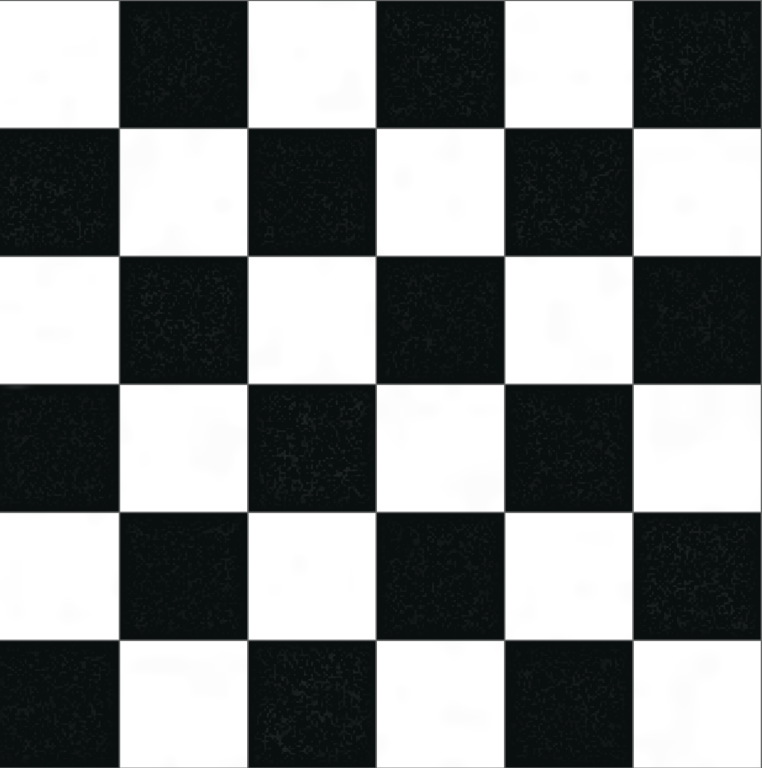
Reproduce this pattern procedurally as a Shadertoy shader.

```glsl
// Six by six checkerboard of black and white tiles with thin grey joints.
// Signed triangle waves give the distance to each joint; their product picks
// the tile colour. Value noise adds fine grain to black and faint stains to white.

float hash(vec2 cell) {
    uvec2 q = uvec2(ivec2(cell)) * uvec2(1597u, 3812u);
    uint n = (q.x ^ q.y ^ 7919u) * 26699u;
    n = (n ^ (n >> 15)) * 48271u;
    n = (n ^ (n >> 13)) * 69621u;
    return float((n ^ (n >> 16)) & 65535u) / 65535.0;
}

float valueNoise(vec2 p) {
    vec2 i = floor(p), f = fract(p);
    f = f * f * (3.0 - 2.0 * f);
    return mix(mix(hash(i), hash(i + vec2(1, 0)), f.x),
               mix(hash(i + vec2(0, 1)), hash(i + vec2(1, 1)), f.x), f.y);
}

// Distance to the nearest whole number, positive in even cells.
vec2 signedJointDistance(vec2 p) {
    return 0.5 - abs(mod(p, 2.0) - 0.5) * step(mod(p, 2.0), vec2(1.0))
               - abs(mod(p, 2.0) - 1.5) * step(vec2(1.0), mod(p, 2.0))
               - (1.0 - 2.0 * abs(fract(p) - 0.5)) * step(vec2(1.0), mod(p, 2.0));
}

void mainImage(out vec4 fragColor, in vec2 fragCoord) {
    vec2 uv = fragCoord / iResolution.xy;

    // Tile units, rows counted from the top; the left column is cut short.
    vec2 p = vec2(6.0 + (uv.x - 0.9993) / 0.1685, (1.0 - uv.y) * 6.0 - 0.003);
    float pixel = 6.0 / iResolution.y;

    vec2 joint = signedJointDistance(p);
    float edge = min(abs(joint.x), abs(joint.y));
    vec2 side = clamp(joint / max(0.010, 0.75 * pixel), -1.0, 1.0);
    float white = 0.5 + 0.5 * side.x * side.y;

    // Black tiles: fine pale grain, quieter towards the edges.
    float grain = smoothstep(0.45, 0.95, valueNoise(p * 52.0 + 40.0));
    float cloud = valueNoise(p * 7.0 + 90.0);
    float strength = mix(0.7, 1.1, hash(floor(p) + 20.0)) * (0.6 + 0.8 * cloud);
    vec3 black = vec3(0.037, 0.055, 0.055)
               + 0.055 * grain * strength * smoothstep(0.0, 0.16, edge);

    // A small rubbed spot on the upper edge of one left-hand tile.
    vec2 rub = (p - vec2(0.2, 3.02)) / vec2(0.09, 0.018);
    black += 0.09 * exp(-dot(rub, rub));

    // White tiles: barely visible stains.
    float stain = smoothstep(0.6, 0.95, valueNoise(p * 5.0 + 150.0));
    vec3 paper = vec3(1.0) - 0.012 * stain;

    vec3 color = mix(black, paper, white);

    // Thin joint line.
    float line = 1.0 - smoothstep(0.0, max(0.010, pixel), edge);
    color = mix(color, vec3(0.34, 0.345, 0.34), 0.65 * line);

    fragColor = vec4(color, 1.0);
}
```
